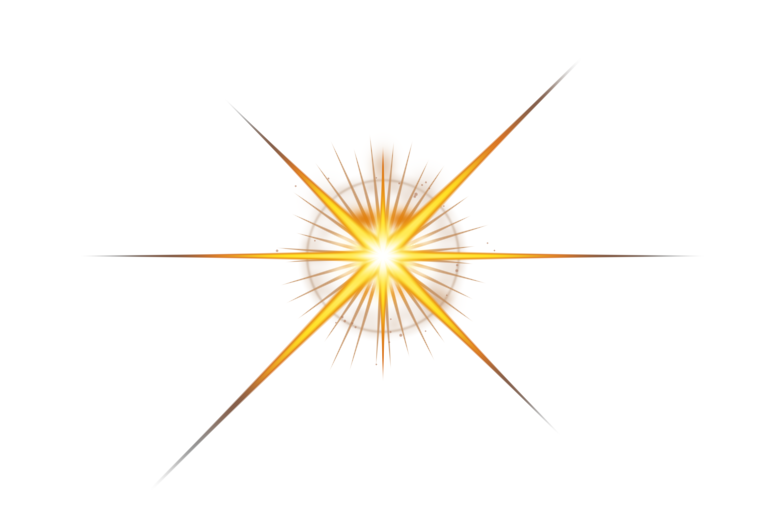
Reproduce this background procedurally as a WebGL 1 fragment shader.

```glsl
precision highp float;
// A golden starburst on white: long tapering rays, a ring of fine spikes,
// a pale halo, drifting specks and a glowing core. Each layer is blended
// over the last from distance functions, in units of the canvas height.

uniform vec2 u_resolution;

const vec3 BEIGE = vec3(0.86, 0.78, 0.71);
const vec3 BRONZE = vec3(0.76, 0.55, 0.36);
const vec3 ORANGE = vec3(0.92, 0.58, 0.08);
const vec3 YELLOW = vec3(1.0, 0.88, 0.14);

float hash(float n) {
  return fract(sin(n * 127.1 + 3.7) * 43758.5453);
}

float noise(vec2 p) {
  vec2 i = floor(p), f = fract(p);
  f = f * f * (3.0 - 2.0 * f);
  float n = i.x + i.y * 57.0;
  return mix(mix(hash(n), hash(n + 1.0), f.x), mix(hash(n + 57.0), hash(n + 58.0), f.x), f.y);
}

float glow(vec2 p, float radius) {
  return exp(-dot(p, p) / (radius * radius));
}

// Tapered ray; cooling sets how far it turns from yellow to brown and grey
void addRay(inout vec3 col, vec2 p, float degrees, float len, float width, float tip, float cooling) {
  float a = radians(degrees);
  vec2 dir = vec2(cos(a), sin(a));
  float along = dot(p, dir) / len;
  float across = abs(dir.x * p.y - dir.y * p.x);
  float t = clamp(along, 0.0, 1.0);
  float halfWidth = width * (1.0 - t) * (1.0 - t) + tip;
  float soft = 0.6 / u_resolution.y + 0.22 * halfWidth;
  float mask = 1.0 - smoothstep(halfWidth - soft, halfWidth + soft, across);
  mask *= step(0.0, along) * (1.0 - smoothstep(0.80, 1.02, along));

  float heat = t * cooling;
  vec3 edge = mix(ORANGE, vec3(0.85, 0.45, 0.14), smoothstep(0.25, 0.55, heat));
  edge = mix(edge, vec3(0.52, 0.37, 0.29), smoothstep(0.52, 0.72, heat));
  edge = mix(edge, vec3(0.58), smoothstep(0.70, 0.92, heat));
  float hot = 1.0 - smoothstep(0.15, 0.90, across / halfWidth);
  hot *= 1.0 - smoothstep(0.30, 0.62, t);
  vec3 body = mix(edge, YELLOW, hot);
  body = mix(body, vec3(1.0, 0.96, 0.55), 0.7 * hot * hot * (1.0 - smoothstep(0.10, 0.35, t)));
  col = mix(col, body, mask);
}

void main() {
  vec2 p = (gl_FragCoord.xy - vec2(0.4987, 0.5) * u_resolution) / u_resolution.y;
  float px = 1.0 / u_resolution.y;
  float r = length(p);
  float angle = atan(p.y, p.x);
  vec3 col = vec3(1.0);

  // Halo: mottled pale fill growing toward a thin rim
  float mottle = noise(p * 45.0 + 40.0);
  float fill = smoothstep(0.08, 0.14, r) * (1.0 - smoothstep(0.146, 0.170, r));
  col = mix(col, BEIGE, fill * (0.15 + 0.45 * mottle));
  col = mix(col, BEIGE * 0.97, (0.6 + 0.4 * mottle) * exp(-pow(abs(r - 0.148) / 0.0030, 2.0)));

  // Smoky patches above the core and along the lower right ray
  col = mix(col, BRONZE, 0.45 * glow((p - vec2(0.0, 0.175)) * vec2(1.4, 1.0), 0.030));
  col = mix(col, BRONZE, 0.50 * glow(p - vec2(0.105, -0.085), 0.026));
  col = mix(col, BEIGE, 0.45 * glow(p - vec2(0.08, 0.13), 0.030));
  col = mix(col, BEIGE, 0.35 * glow(p - vec2(-0.11, 0.11), 0.030));

  // Fine spikes, one per angular sector, amber at the root
  float sector = angle / 6.2831853 * 36.0;
  float id = mod(floor(sector), 36.0);
  float offset = fract(sector) - 0.5 - 0.3 * (hash(id) - 0.5);
  float across = abs(offset) * r * 6.2831853 / 36.0;
  float reach = 0.165 + 0.05 * hash(id + 50.0) + 0.04 * abs(sin(angle));
  float spikeWidth = 0.0028 * (1.0 - smoothstep(0.07, reach, r)) + 0.0005;
  float spike = 1.0 - smoothstep(spikeWidth - px, spikeWidth + px, across);
  spike *= smoothstep(0.045, 0.08, r) * (1.0 - smoothstep(reach * 0.85, reach, r));
  col = mix(col, mix(ORANGE, BRONZE, smoothstep(0.07, 0.12, r)), 0.82 * spike);

  // Specks scattered around the halo
  for (int i = 0; i < 32; i++) {
    float n = float(i);
    float a = 6.2831853 * hash(n + 100.0);
    vec2 c = (0.12 + 0.10 * hash(n + 200.0)) * vec2(cos(a), sin(a));
    float size = 0.0012 + 0.0020 * pow(hash(n + 300.0), 3.0);
    float speck = 1.0 - smoothstep(size - px, size + px, length(p - c));
    col = mix(col, vec3(0.70, 0.48, 0.36), 0.65 * speck);
  }

  // Bright flares between the side and diagonal rays
  vec2 flare = (abs(p) - vec2(0.078, 0.030)) * vec2(0.8, 1.4);
  col = mix(col, vec3(1.0, 0.99, 0.95), 0.75 * glow(flare, 0.020));

  // Amber webs between the upper rays, weaker below
  vec2 side = vec2(abs(p.x), p.y);
  vec3 amber = vec3(0.88, 0.50, 0.06);
  col = mix(col, amber, 0.95 * glow((side - vec2(0.038, 0.072)) * vec2(0.8, 1.3), 0.025));
  col = mix(col, amber, 0.25 * glow(side - vec2(0.035, -0.06), 0.022));

  // Long rays
  addRay(col, p, 90.0, 0.212, 0.011, 0.0014, 0.55);
  addRay(col, p, 270.0, 0.242, 0.011, 0.0012, 0.60);
  addRay(col, p, 135.2, 0.430, 0.019, 0.0012, 1.0);
  addRay(col, p, 314.7, 0.485, 0.018, 0.0014, 1.0);
  addRay(col, p, 44.9, 0.540, 0.017, 0.0024, 0.92);
  addRay(col, p, 225.2, 0.636, 0.016, 0.0026, 1.1);
  addRay(col, p, 180.0, 0.585, 0.010, 0.0015, 1.0);
  addRay(col, p, 0.0, 0.620, 0.010, 0.0015, 1.0);

  // Core: yellow burst with short points, then a compact white centre
  float points = pow(abs(cos(angle * 4.0)), 3.0) + 0.4 * pow(abs(cos(angle * 9.0)), 4.0);
  float burst = 0.046 + 0.026 * points;
  col = mix(col, YELLOW, 0.85 * exp(-pow(r / burst, 4.0)));
  col = mix(col, vec3(1.0, 0.97, 0.58), 0.85 * exp(-pow(r / (burst * 0.72), 3.0)));
  col = mix(col, vec3(1.0), exp(-pow(r / (0.025 + 0.012 * points), 3.0)));

  gl_FragColor = vec4(clamp(col, 0.0, 1.0), 1.0);
}
```
